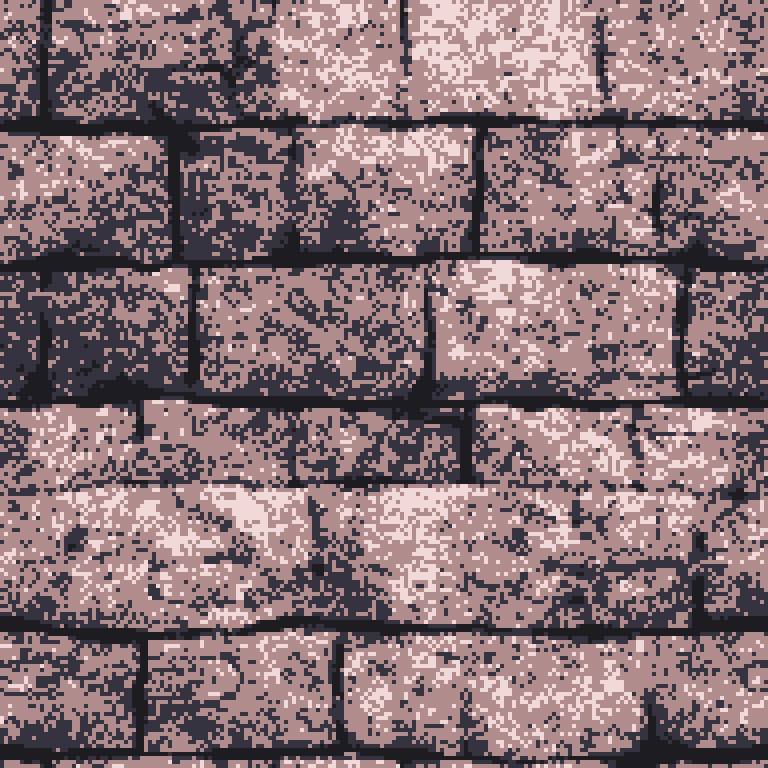
This texture is drawn by a WebGL 2 fragment shader. Its source:

```glsl
#version 300 es
precision highp float;
// Weathered stone wall in a coarse four-colour dither on a 192 x 192 grid.
// Six uneven courses of stones get a tone from their joints, shadows and
// periodic noise; grain then splits that tone into flat colours.

uniform vec2 u_resolution;
out vec4 fragColor;

const float GRID = 192.0;
const int COURSES = 6;
const int STONES = 4;

const vec3 PALE = vec3(0.95, 0.85, 0.85);
const vec3 ROSE = vec3(0.69, 0.55, 0.55);
const vec3 SLATE = vec3(0.21, 0.20, 0.25);
const vec3 SOOT = vec3(0.11, 0.11, 0.13);

// Course boundaries and the depth of each mortar bed, bottom to top
const float BED[7] = float[7](0.015, 0.178, 0.362, 0.475, 0.655, 0.837, 1.015);
const float DEPTH[7] = float[7](0.9, 1.0, 0.5, 1.15, 1.2, 1.0, 0.9);

// Upright joints of each course, and the tone of the stone right of each
const vec4 JOINTS[6] = vec4[6](
    vec4(0.19, 0.443, 0.61, 0.84), vec4(0.094, 0.41, 0.75, 0.91),
    vec4(0.175, 0.388, 0.61, 0.836), vec4(0.06, 0.25, 0.557, 0.892),
    vec4(0.224, 0.382, 0.625, 0.853), vec4(0.0625, 0.35, 0.525, 0.78));
const vec4 TONES[6] = vec4[6](
    vec4(-0.15, 0.1, 0.25, -0.2), vec4(0.65, 0.45, 0.05, -0.1),
    vec4(-0.1, -0.35, 0.25, 0.2), vec4(-0.35, -0.28, 0.05, -0.5),
    vec4(-0.5, -0.05, 0.1, -0.12), vec4(0.0, 0.45, 0.75, 0.15));

float hash(vec2 p) {
    vec3 q = fract(p.xyx * 0.1031);
    q += dot(q, q.yzx + 33.33);
    return fract((q.x + q.y) * q.z);
}

// Value noise from -1 to 1 that repeats over the unit square
float noise(vec2 p, vec2 freq, float seed) {
    vec2 s = p * freq;
    vec2 i = floor(s);
    vec2 f = s - i;
    f = f * f * (3.0 - 2.0 * f);
    vec2 a = mod(i, freq) + seed;
    vec2 b = mod(i + 1.0, freq) + seed;
    float low = mix(hash(a), hash(vec2(b.x, a.y)), f.x);
    float high = mix(hash(vec2(a.x, b.y)), hash(b), f.x);
    return mix(low, high, f.y) * 2.0 - 1.0;
}

float fbm(vec2 p, vec2 freq, float seed) {
    float sum = 0.0;
    float amp = 0.5;
    for (int i = 0; i < 3; i++) {
        sum += amp * noise(p, freq, seed + float(i) * 7.0);
        freq *= 2.0;
        amp *= 0.6;
    }
    return sum;
}

// 1 inside a soft line of the given half width
float line(float dist, float halfWidth) {
    return 1.0 - smoothstep(halfWidth * 0.6, halfWidth * 1.4, abs(dist));
}

// Brightness of the wall before grain
float wallTone(vec2 p) {
    // Bend the courses, then find the one holding this point
    vec2 bend = vec2(noise(p, vec2(6.0, 9.0), 11.0), noise(p, vec2(5.0, 6.0), 23.0));
    vec2 ripple = vec2(noise(p, vec2(30.0), 31.0), noise(p, vec2(26.0), 47.0));
    vec2 q = p + 0.009 * bend + 0.005 * ripple;
    q.y = BED[0] + fract(q.y - BED[0]);
    int course = 0;
    for (int i = 1; i < COURSES; i++) course += int(step(BED[i], q.y));

    // Nearest joints to either side
    float left = 1.0;
    float right = 1.0;
    float stoneTone = 0.0;
    for (int i = 0; i < STONES; i++) {
        float gap = fract(q.x - JOINTS[course][i]);
        if (gap < left) { left = gap; stoneTone = TONES[course][i]; }
        right = min(right, 1.0 - gap);
    }
    float below = q.y - BED[course];
    float above = BED[course + 1] - q.y;

    // Stone face: blotches, a paler upper half and dark ragged cracks
    float wear = fbm(p, vec2(9.0, 11.0), 61.0);
    float tone = stoneTone + 0.95 * wear + 0.35 * (below / (below + above) - 0.4);
    float crack = line(noise(p, vec2(8.0, 17.0), 83.0), 0.09);
    tone -= 0.9 * crack * smoothstep(0.0, 0.5, noise(p, vec2(7.0), 97.0));

    // Upright joints fade in and out
    float fade = smoothstep(-0.6, 0.3, noise(p, vec2(11.0, 15.0), 113.0));
    tone -= 1.3 * fade * line(min(left, right), 0.007);
    tone -= 0.35 * exp(-min(left, right) / 0.015);

    // Bed joints with shadow gathered on the foot of each stone
    float drift = noise(p, vec2(13.0, 9.0), 131.0);
    float width = 0.008 + 0.004 * drift;
    float bed = max(line(below, width) * DEPTH[course], line(above, width * 0.7) * DEPTH[course + 1]);
    tone -= bed * (1.6 + 0.5 * drift);
    return tone - 0.85 * DEPTH[course] * (0.8 + drift) * exp(-below / 0.026);
}

// Flat colour of one grid cell
vec3 cellColor(vec2 cell) {
    cell = mod(cell, GRID);
    vec2 p = (cell + 0.5) / GRID;
    float tone = wallTone(p);
    float grain = 0.65 * (hash(cell + 211.0) * 2.0 - 1.0) + 0.7 * noise(p, vec2(64.0, 96.0), 151.0);
    vec3 color = mix(ROSE, PALE, step(0.74, tone + grain));
    color = mix(color, SLATE, step(tone + grain, -0.46));
    return mix(color, SOOT, step(tone + 0.3 * grain, -1.3));
}

void main() {
    // Blend cells by how much of this fragment each one covers
    vec2 size = GRID / u_resolution;
    vec2 corner = gl_FragCoord.xy * size - 0.5 * size;
    vec2 cell = floor(corner);
    vec2 cover = clamp((corner + size - cell - 1.0) / size, 0.0, 1.0);
    vec3 lower = mix(cellColor(cell), cellColor(cell + vec2(1.0, 0.0)), cover.x);
    vec3 upper = mix(cellColor(cell + vec2(0.0, 1.0)), cellColor(cell + 1.0), cover.x);
    fragColor = vec4(mix(lower, upper, cover.y), 1.0);
}
```
